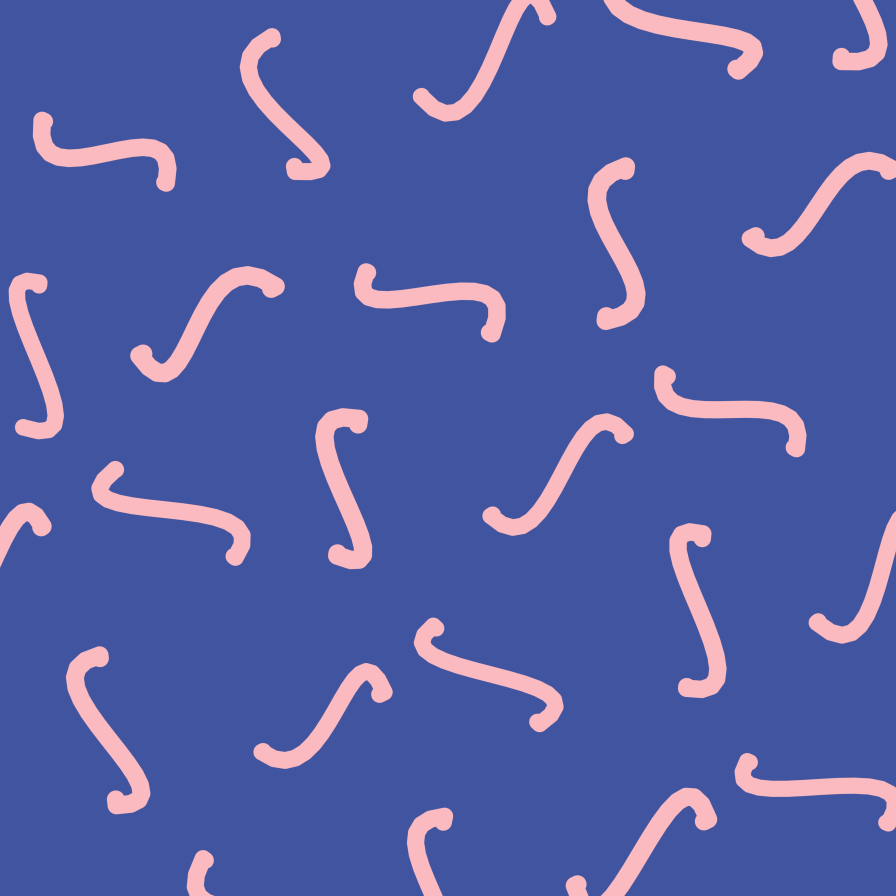
Reproduce this pattern procedurally as a Shadertoy shader.

```glsl
// Scattered S-shaped pink squiggles with round ends on a flat blue ground.

const vec3 BLUE = vec3(0.253, 0.329, 0.627);
const vec3 PINK = vec3(0.984, 0.729, 0.749);

const float SPACING = 0.222;                   // lattice step, in canvas heights
const float JITTER = 0.05;                     // full range of centre offsets
const float TILT = 0.2;                        // turn of the whole lattice
const vec3 LEANS = vec3(-0.56, -1.63, -2.45);  // the three chord directions
const int STEPS = 16;                          // segments per curve

float hash(vec2 cell, float salt) {
    return fract(sin(dot(cell, vec2(127.1, 311.7)) + salt * 74.7) * 43758.5453);
}

float randomRange(vec2 cell, float salt, float low, float high) {
    return mix(low, high, hash(cell, salt));
}

vec2 rotate(vec2 p, float angle) {
    float c = cos(angle), s = sin(angle);
    return vec2(c * p.x - s * p.y, s * p.x + c * p.y);
}

float segmentDistance(vec2 p, vec2 a, vec2 b) {
    vec2 pa = p - a, ba = b - a;
    float t = clamp(dot(pa, ba) / max(dot(ba, ba), 1e-9), 0.0, 1.0);
    return length(pa - ba * t);
}

vec2 bezier(vec2 a, vec2 b, vec2 c, vec2 d, float t) {
    float u = 1.0 - t;
    return u * u * u * a + 3.0 * u * u * t * b + 3.0 * u * t * t * c + t * t * t * d;
}

float bezierDistance(vec2 p, vec2 a, vec2 b, vec2 c, vec2 d) {
    float nearest = 1.0;
    vec2 previous = a;
    for (int i = 1; i <= STEPS; i++) {
        vec2 next = bezier(a, b, c, d, float(i) / float(STEPS));
        nearest = min(nearest, segmentDistance(p, previous, next));
        previous = next;
    }
    return nearest;
}

// Offset of a curve handle that leaves the chord at a random angle.
vec2 handle(vec2 cell, float salt) {
    float angle = randomRange(cell, salt, 1.05, 1.85);
    float reach = randomRange(cell, salt + 1.0, 0.085, 0.125);
    return reach * vec2(cos(angle), -sin(angle));
}

// Signed distance to one squiggle whose chord lies along the x axis.
float squiggle(vec2 p, vec2 cell) {
    float halfChord = randomRange(cell, 1.0, 0.075, 0.089);
    float radius = randomRange(cell, 2.0, 0.0090, 0.0104);
    vec2 start = vec2(-halfChord, 0.0), end = -start;
    float d = bezierDistance(p, start, start + handle(cell, 3.0),
                             end - handle(cell, 5.0), end);
    // Short inward curls at both tips.
    vec2 startCurl = vec2(0.007 * hash(cell, 7.0), 0.0);
    vec2 endCurl = vec2(-0.007 * hash(cell, 8.0), 0.0);
    d = min(d, segmentDistance(p, start, start + startCurl));
    d = min(d, segmentDistance(p, end, end + endCurl));
    return d - radius;
}

// Nearest squiggle on a jittered triangular lattice.
float scatter(vec2 p) {
    vec2 grid = p / SPACING;
    vec2 home = floor(vec2(grid.x - 0.5 * grid.y, grid.y) + 0.5);
    float nearest = 1.0;
    for (int y = -1; y <= 1; y++) {
        for (int x = -1; x <= 1; x++) {
            vec2 cell = home + vec2(x, y);
            vec2 jitter = vec2(hash(cell, 9.0), hash(cell, 10.0)) - 0.5;
            vec2 centre = SPACING * vec2(cell.x + 0.5 * cell.y, cell.y) + JITTER * jitter;
            vec2 local = p - centre;
            if (length(local) > 0.15) continue;
            // Neighbours always take different leans.
            int kind = int(mod(cell.x - cell.y + 0.5, 3.0));
            float lean = LEANS[kind] + randomRange(cell, 11.0, -0.24, 0.24) - TILT;
            nearest = min(nearest, squiggle(rotate(local, -lean), cell));
        }
    }
    return nearest;
}

void mainImage(out vec4 fragColor, in vec2 fragCoord) {
    float pixel = 1.0 / iResolution.y;
    vec2 p = fragCoord * pixel;
    float d = scatter(rotate(p, -TILT) + vec2(0.07, 0.31));
    float ink = 1.0 - smoothstep(-0.7 * pixel, 0.7 * pixel, d);
    fragColor = vec4(mix(BLUE, PINK, ink), 1.0);
}
```
